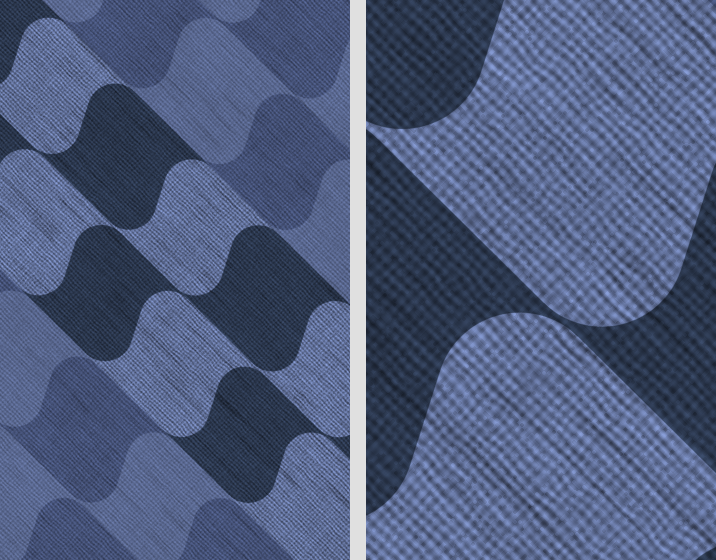
Left: the whole. Right: its middle third, enlarged.
Give the GLSL for this pattern, as a Shadertoy shader.

```glsl
// Diagonal bands of interlocking S-edged tiles in four blues, on woven cloth.
// Each band alternates a wide and a narrow tile; edges are two tangent arcs.
// Lengths are in canvas widths; bands and threads run down to the right.
#define PERIOD 0.5757      // one wide plus one narrow tile, along the band
#define WIDE 0.308         // length of the wide tile
#define BAND 0.315         // band height
#define SHIFT 0.0519       // slide of each band against the one above
#define ARC_RADIUS 0.0792
#define ARC_OFFSET 0.049   // arc centre along the band, from the edge centre
#define ANCHOR vec2(0.648, 0.856)
#define THREADS 104.0
#define LIGHT vec4(0.372, 0.430, 0.588, 0.27)   // rgb, weave contrast
#define MEDIUM vec4(0.346, 0.401, 0.556, 0.15)
#define SLATE vec4(0.264, 0.313, 0.458, 0.20)
#define DARK vec4(0.165, 0.212, 0.298, 0.26)

float hash(vec2 p) {
    vec3 q = fract(p.xyx * vec3(0.1031, 0.1030, 0.0973));
    q += dot(q, q.yzx + 33.33);
    return fract((q.x + q.y) * q.z);
}

float noise(vec2 p) {
    vec2 i = floor(p), f = fract(p);
    f = f * f * (3.0 - 2.0 * f);
    return mix(mix(hash(i), hash(i + vec2(1, 0)), f.x),
               mix(hash(i + vec2(0, 1)), hash(i + vec2(1, 1)), f.x), f.y);
}

// Signed distance to an S-shaped edge, negative to its right.
// The lower half is the upper half turned by 180 degrees.
float edgeDistance(vec2 p) {
    float side = p.y < 0.0 ? -1.0 : 1.0;
    p *= side;
    vec2 centre = vec2(ARC_OFFSET, 0.5 * BAND - ARC_RADIUS);
    float lean = atan(centre.y, centre.x) + asin(ARC_RADIUS / length(centre));
    vec2 tangent = vec2(cos(lean), sin(lean));
    vec2 q = p - centre;
    bool onArc = q.x < 0.0 && dot(q, tangent) > 0.0;
    float d = onArc ? length(q) - ARC_RADIUS : dot(p, vec2(-tangent.y, tangent.x));
    return d * side;
}

// Colour and weave contrast of one band.
vec4 bandColor(vec2 p, float row, float aa) {
    float margin = 0.5 * (PERIOD - WIDE);
    vec2 q = p + row * vec2(SHIFT, BAND);
    q.x = mod(q.x + margin, PERIOD) - margin;
    float wide = smoothstep(aa, -aa, edgeDistance(q))
               * smoothstep(-aa, aa, edgeDistance(q - vec2(WIDE, 0.0)));
    float kind = mod(row, 4.0);
    vec4 first = kind < 1.5 ? DARK : SLATE;
    vec4 second = kind < 1.5 ? LIGHT : MEDIUM;
    bool swapped = mod(kind, 2.0) > 0.5;
    return swapped ? mix(first, second, wide) : mix(second, first, wide);
}

// Cloth relief around zero: long threads broken into dashes, cross threads,
// thin dark slubs and fibre grain.
float weave(vec2 p) {
    vec2 w = p * THREADS;
    w += 0.45 * vec2(noise(w * 0.4), noise(w * 0.4 + 71.0));
    vec2 ridge = cos(6.28318 * w);
    float dashes = 0.55 + 0.9 * noise(w * vec2(0.7, 1.0) + 13.0);
    float threads = 0.62 * ridge.y * dashes + 0.34 * ridge.x;
    float slubs = 0.7 * noise(p * vec2(14.0, 210.0))
                + 0.35 * noise(p * vec2(190.0, 14.0) + 37.0) - 0.525;
    float streak = smoothstep(0.72, 0.95, noise(p * vec2(7.0, 150.0) + 90.0));
    float grain = hash(floor(p * 300.0) + 500.0) - 0.5;
    return threads + 0.8 * slubs - 0.6 * streak + 0.65 * grain + 0.04;
}

void mainImage(out vec4 fragColor, in vec2 fragCoord) {
    float aa = 0.8 / iResolution.x;
    vec2 p = fragCoord / iResolution.x - ANCHOR;

    // Axes along and across the bands
    vec2 along = normalize(vec2(0.711, -0.703));
    p = vec2(dot(p, along), dot(p, vec2(-along.y, along.x)));

    // Blend the two nearest bands over their shared line
    float level = -p.y / BAND;
    float row = floor(level);
    float below = smoothstep(-aa, aa, (level - row - 0.5) * BAND);
    vec4 cloth = mix(bandColor(p, row, aa), bandColor(p, row + 1.0, aa), below);

    // Woven relief and slow uneven fading
    float fade = 0.97 + 0.06 * noise(p * 7.0 + 20.0);
    vec3 color = cloth.rgb * fade * (1.0 + cloth.a * weave(p));
    fragColor = vec4(clamp(color, 0.0, 1.0), 1.0);
}
```
